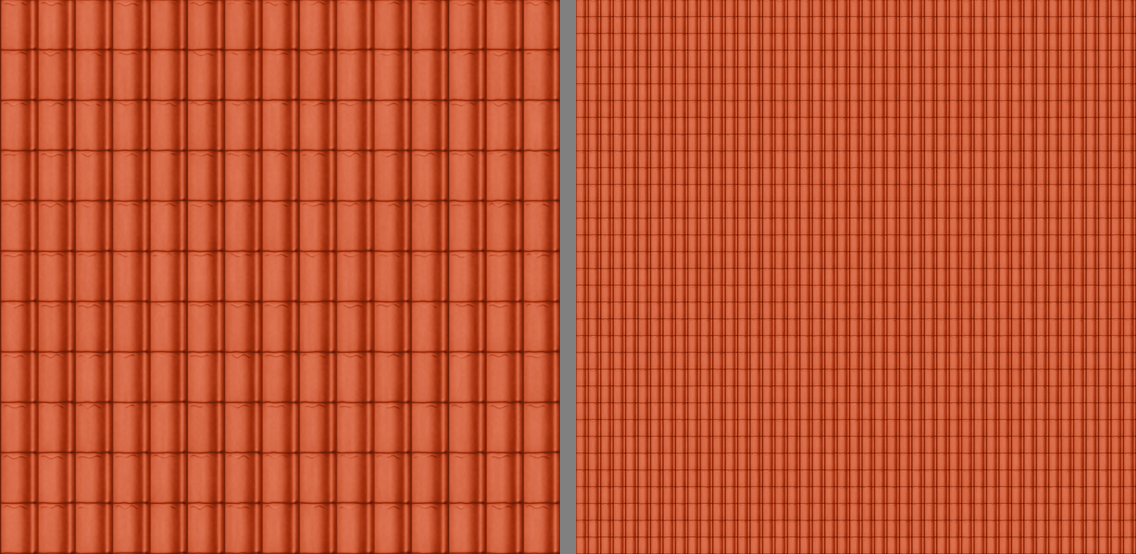
Left, the tile; right, the same tile 3 across and 3 down.
Give the GLSL for this texture, as a Shadertoy shader.

```glsl
const vec2 TILES = vec2(15.0, 11.0);

float hash(vec2 p) {
    vec3 q = fract(vec3(p.xyx) * 0.1031);
    q += dot(q, q.yzx + 33.33);
    return fract((q.x + q.y) * q.z);
}

// Value noise that wraps after a whole number of cells
float noise(vec2 p, vec2 period) {
    vec2 i = floor(p), f = fract(p);
    f = f * f * (3.0 - 2.0 * f);
    vec2 a = mod(i, period), b = mod(i + 1.0, period);
    return mix(mix(hash(a), hash(vec2(b.x, a.y)), f.x),
               mix(hash(vec2(a.x, b.y)), hash(b), f.x), f.y);
}

// Noise with a whole number of cells per tile
float tileNoise(vec2 grid, vec2 cells) {
    return noise(grid * cells, TILES * cells);
}

float bell(float x, float width) {
    x /= width;
    return exp(-x * x);
}

// Terracotta ramp from crevice to highlight
vec3 clay(float tone) {
    vec3 crevice = vec3(0.36, 0.10, 0.03);
    vec3 shade = vec3(0.62, 0.17, 0.04);
    vec3 body = vec3(0.79, 0.33, 0.19);
    vec3 light = vec3(0.88, 0.47, 0.34);
    float t = clamp(tone, 0.0, 1.0) * 3.0;
    vec3 c = mix(crevice, shade, min(t, 1.0));
    c = mix(c, body, clamp(t - 1.0, 0.0, 1.0));
    return mix(c, light, clamp(t - 2.0, 0.0, 1.0));
}

void mainImage(out vec4 fragColor, in vec2 fragCoord) {
    vec2 grid = fragCoord / iResolution.xy * TILES;
    vec2 id = mod(floor(grid), TILES);
    vec2 p = fract(grid);
    float column = mod(round(grid.x), TILES.x);
    float row = round(grid.y);

    // Rounded pan, shaded valley and narrow bright roll
    float tone = mix(0.74, 0.91, smoothstep(0.02, 0.25, p.x));
    tone -= 0.56 * smoothstep(0.42, 0.77, p.x);
    tone += 0.52 * bell(p.x - 0.875, 0.055);

    // Vertical streaks, fine grain and firing differences
    tone += 0.07 * (tileNoise(grid, vec2(11.0, 2.0)) - 0.5);
    tone += 0.05 * (tileNoise(grid, vec2(18.0)) - 0.5);
    tone += 0.04 * (hash(id + 7.0) - 0.5);
    tone -= 0.05 * smoothstep(0.5, 0.0, p.y);

    // Chipped lip under the overlapping tile
    float wobble = tileNoise(vec2(grid.x, row), vec2(6.0, 3.0)) - 0.5;
    float lip = 1.0 - p.y - 0.075 - 0.02 * cos(p.x * 17.0) - 0.04 * wobble;
    float pan = smoothstep(0.06, 0.14, p.x) * smoothstep(0.76, 0.64, p.x);
    float chips = pan * smoothstep(0.3, 0.6, tileNoise(grid + 0.5, vec2(5.0, 1.0)));
    tone -= 0.24 * chips * bell(lip, 0.018);
    tone += 0.08 * pan * bell(lip + 0.035, 0.02);

    // Horizontal overlap: dark joint with a soft shadow
    float joint = grid.y - row - 0.012 - 0.018 * wobble;
    tone *= 1.0 - 0.52 * bell(joint, 0.021);
    tone -= 0.10 * bell(joint + 0.02, 0.055);

    // Raised knob where the roll meets the joint
    float knob = length(vec2((p.x - 0.92) / 0.07, (joint - 0.015) / 0.045));
    tone -= 0.22 * bell(knob, 0.8);
    tone += 0.14 * bell(length(vec2((p.x - 0.87) / 0.05, (joint - 0.055) / 0.025)), 1.0);

    // Vertical seam between columns
    float seam = grid.x - round(grid.x) - 0.012;
    float depth = mix(0.65, 0.92, hash(vec2(column, 3.0)));
    tone *= 1.0 - depth * bell(seam, 0.026);

    fragColor = vec4(clay(tone), 1.0);
}
```
